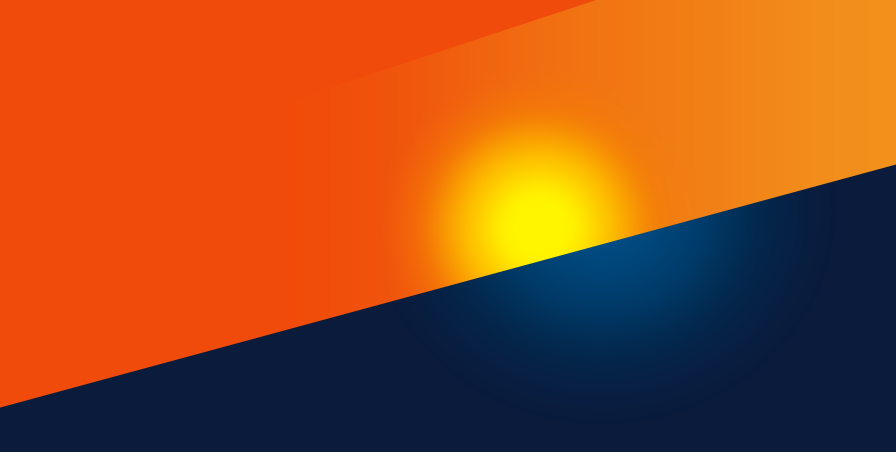
Write a WebGL 2 fragment shader that draws this background.

```glsl
#version 300 es
precision highp float;

uniform vec2 u_resolution;
out vec4 fragColor;

// Signed distance above a sloped line that crosses the given point.
float aboveLine(vec2 p, vec2 through, float slope) {
    return (p.y - through.y - slope * (p.x - through.x)) / sqrt(1.0 + slope * slope);
}

// Edge coverage, one pixel wide.
float cover(float dist) {
    return clamp(dist * u_resolution.x + 0.5, 0.0, 1.0);
}

// Orange band that brightens to the right, under a plain red corner.
vec3 skyColor(vec2 p) {
    vec3 red = vec3(0.94, 0.295, 0.04);
    vec3 band = mix(red, vec3(0.945, 0.47, 0.075), smoothstep(0.31, 0.74, p.x));
    band = mix(band, vec3(0.95, 0.565, 0.11), smoothstep(0.66, 1.0, p.x));
    return mix(band, red, cover(aboveLine(p, vec2(0.6615, 0.5026), 0.329)));
}

// Yellow core, amber ring, then a soft fade into the sky.
vec3 addSun(vec3 sky, vec2 p) {
    float r = distance(p, vec2(0.602, 0.249));
    vec3 glow = mix(vec3(1.0, 0.96, 0.0), vec3(0.99, 0.70, 0.0), smoothstep(0.025, 0.10, r));
    glow = mix(glow, vec3(0.96, 0.50, 0.01), smoothstep(0.075, 0.145, r));
    return mix(glow, sky, smoothstep(0.085, 0.185, r));
}

// Navy ground with a wide blue glow.
vec3 groundColor(vec2 p) {
    float r = length((p - vec2(0.672, 0.270)) / vec2(0.275, 0.252));
    vec3 navy = vec3(0.038, 0.105, 0.235);
    vec3 glow = mix(vec3(0.0, 0.31, 0.53), vec3(0.0, 0.175, 0.33), smoothstep(0.0, 0.75, r));
    return mix(glow, navy, smoothstep(0.4, 1.0, r));
}

void main() {
    // The canvas width is one unit; height keeps the sheet's proportions.
    vec2 p = gl_FragCoord.xy / u_resolution * vec2(1.0, 258.0 / 512.0);
    float horizon = aboveLine(p, vec2(0.0, 0.0495), 0.271);
    vec3 color = mix(groundColor(p), addSun(skyColor(p), p), cover(horizon));
    fragColor = vec4(color, 1.0);
}
```
